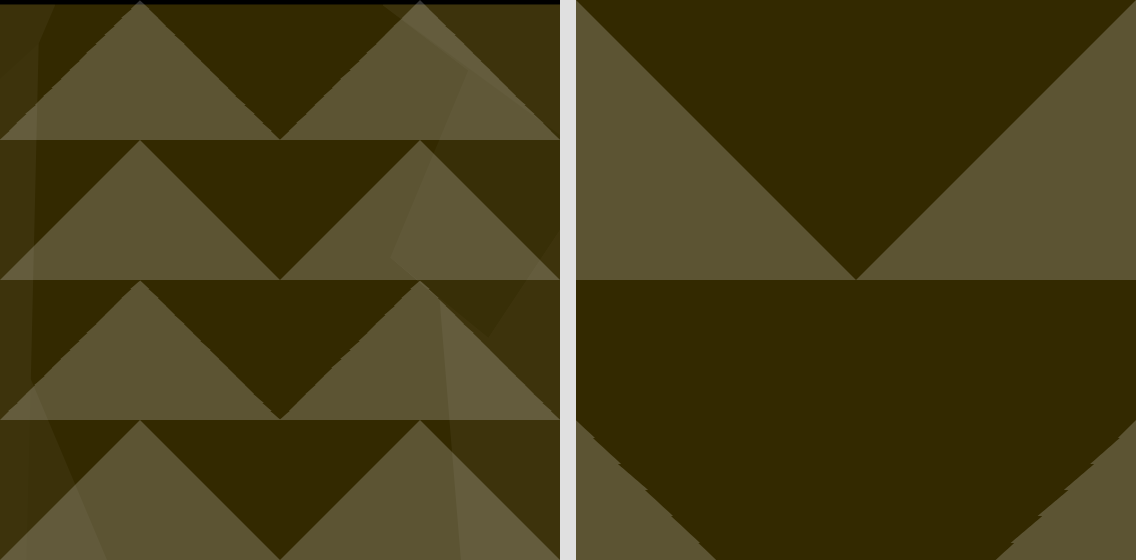
Left, the full canvas; right, a detail of the centre.
A Shadertoy shader for this pattern:

```glsl
// Two by four rows of translucent triangles on dark olive, under a thin black top band.
// Each triangle is a folded distance function; faint facets along both sides are
// half-planes and bent edges, and every second row has slightly rough slopes.

const vec2  REPEATS     = vec2(2.0, 4.0);
const vec3  GROUND      = vec3(0.200, 0.161, 0.000);
const vec3  VEIL        = vec3(1.0);
const float TRI_ALPHA   = 0.20;
const float BAND_HEIGHT = 0.008;
const float FACET_FAINT = 0.026;
const float FACET_MID   = 0.038;
const float FACET_LIGHT = 0.048;
const float ROUGHNESS   = 0.0022;
const float ROUGH_STEPS = 64.0;

float hash(vec2 p) {
    return fract(sin(dot(p, vec2(127.1, 311.7))) * 43758.5453);
}

// Coverage of the region where d is negative.
float cover(float d, float px) {
    return clamp(0.5 - d / px, 0.0, 1.0);
}

// Signed distance to the line a-b, positive on its left.
float lineSide(vec2 p, vec2 a, vec2 b) {
    vec2 e = normalize(b - a);
    return e.x * (p.y - a.y) - e.y * (p.x - a.x);
}

// Change of x along one segment of a bent edge, as y goes from y0 to y1.
float bend(float y, float y0, float y1, float dx) {
    return dx * clamp((y - y0) / (y1 - y0), 0.0, 1.0);
}

// Opacity of the faint facets on the left side.
float leftFacets(vec2 p, float px) {
    float edge = 0.191 + bend(p.y, 0.0, 0.323, -0.136)
               + bend(p.y, 0.323, 0.922, 0.014) + bend(p.y, 0.922, 0.990, 0.029);
    float corner = cover(-lineSide(p, vec2(0.0, 0.859), vec2(0.069, 0.922)), px);
    float wedge = cover(lineSide(p, vec2(0.047, 0.0), vec2(0.055, 0.323)), px)
                * cover(p.y - 0.323, px);
    float tint = mix(FACET_LIGHT, FACET_MID, max(corner, wedge));
    return tint * cover(p.x - edge, px);
}

// Opacity of the faint facets on the right side.
float rightFacets(vec2 p, float px) {
    float edge = 0.823 + bend(p.y, 0.0, 0.465, -0.038)
               + bend(p.y, 0.465, 0.540, -0.088)
               + bend(p.y, 0.540, 0.874, 0.139) + bend(p.y, 0.874, 0.990, -0.152);
    float upper = cover(-lineSide(p, vec2(0.684, 0.990), vec2(1.0, 0.759)), px);
    float x = p.x - 0.872;
    float valley = 0.397 + max(-0.817 * x, 1.508 * x);
    float lower = cover(p.y - valley, px);
    float tint = mix(FACET_FAINT, FACET_LIGHT, max(upper, lower));
    return tint * cover(edge - p.x, px);
}

// Coverage of the repeated triangle: base on the row line, apex at the row top.
float triangles(vec2 p, float px) {
    vec2 cell = floor(p * REPEATS);
    vec2 local = fract(p * REPEATS) - vec2(0.5, 0.0);
    vec2 q = vec2(abs(local.x), local.y) / REPEATS;
    float slope = (q.x + q.y - 1.0 / REPEATS.y) * 0.7071;

    // Small saw-like notches along the slopes of alternate rows.
    float t = local.y * ROUGH_STEPS / REPEATS.y;
    float side = step(0.0, local.x);
    float notch = hash(vec2(floor(t) + cell.y * 19.0, cell.x * 2.0 + side));
    float rough = mod(cell.y, 2.0) * ROUGHNESS * notch * (fract(t) - 0.5);

    return cover(slope + rough, px) * cover(-q.y, px);
}

void mainImage(out vec4 fragColor, in vec2 fragCoord) {
    vec2 p = fragCoord / iResolution.xy;
    float px = 1.0 / min(iResolution.x, iResolution.y);

    // Ground with its side facets
    vec3 color = mix(GROUND, VEIL, leftFacets(p, px) + rightFacets(p, px));

    // Black top band, below the translucent triangles
    color *= cover(p.y - (1.0 - BAND_HEIGHT), px);
    color = mix(color, VEIL, TRI_ALPHA * triangles(p, px));

    fragColor = vec4(color, 1.0);
}
```
